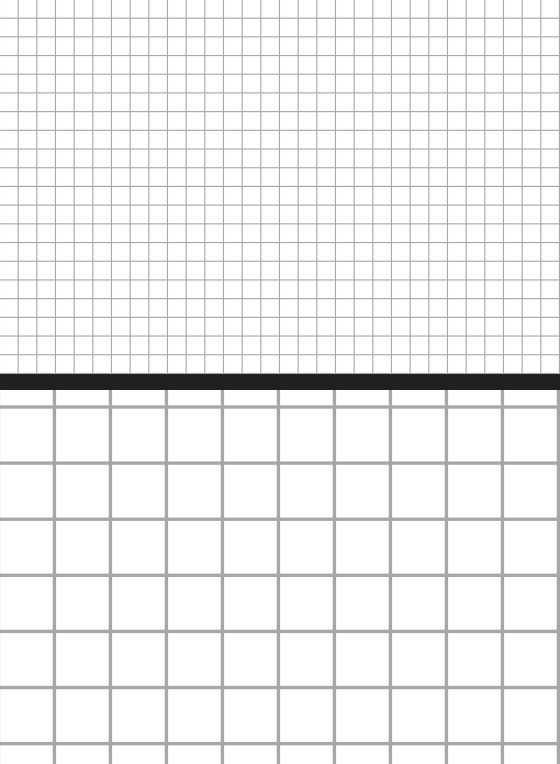
Top, the full canvas; bottom, a detail of the centre.
A Shadertoy shader for this pattern:

```glsl
// Graph paper: a seamless square grid of thin grey lines on white.

const vec2 CELLS = vec2(30.0, 20.0);          // whole repeats across and down
const float LINE_WIDTH = 0.06;                // as a fraction of a cell
const vec2 LINE_START = vec2(0.942, 0.0);     // lines hug the right and lower cell edges
const vec3 PAPER_COLOR = vec3(1.0);
const vec3 LINE_COLOR = vec3(0.655);

// Total line width lying between zero and x, for lines starting at whole numbers.
vec2 lineIntegral(vec2 x) {
    return floor(x) * LINE_WIDTH + min(fract(x), LINE_WIDTH);
}

// Exact share of a pixel-sized box covered by the lines of each axis.
vec2 lineCoverage(vec2 x, vec2 pixelSize) {
    vec2 halfPixel = 0.5 * pixelSize;
    return (lineIntegral(x + halfPixel) - lineIntegral(x - halfPixel)) / pixelSize;
}

void mainImage(out vec4 fragColor, in vec2 fragCoord) {
    // Cell units, so the grid keeps its proportions at any size
    vec2 cellPos = fragCoord / iResolution.xy * CELLS;
    vec2 pixelSize = CELLS / iResolution.xy;

    // Union of the vertical and horizontal lines
    vec2 coverage = clamp(lineCoverage(cellPos - LINE_START, pixelSize), 0.0, 1.0);
    float ink = 1.0 - (1.0 - coverage.x) * (1.0 - coverage.y);

    fragColor = vec4(mix(PAPER_COLOR, LINE_COLOR, ink), 1.0);
}
```
